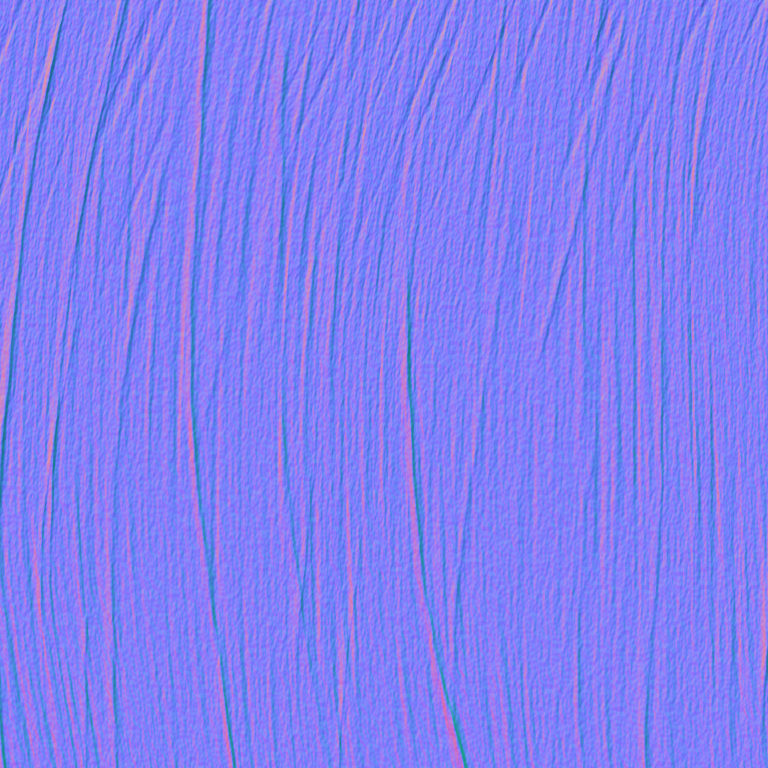
This texture map is drawn by a Shadertoy shader. Its source:

```glsl
const float BEND_CENTRE = 0.42;   // height at which the grain runs vertically
const float BEND = 0.14;          // how strongly the grain curves
const float SAMPLE_STEP = 0.0007; // half distance for slope sampling

float hash(float n) {
    return fract(sin(n * 127.1 + 3.7) * 43758.5);
}

vec2 randomGradient(vec2 cell) {
    vec3 q = fract(cell.xyx * vec3(0.1031, 0.1030, 0.0973));
    q += dot(q, q.yzx + 33.33);
    float angle = 6.2832 * fract((q.x + q.y) * q.z);
    return vec2(cos(angle), sin(angle));
}

float gradientNoise(vec2 p) {
    vec2 i = floor(p), f = p - i;
    vec2 w = f * f * f * (f * (f * 6.0 - 15.0) + 10.0);
    vec2 e = vec2(0.0, 1.0);
    float a = dot(randomGradient(i), f);
    float b = dot(randomGradient(i + e.yx), f - e.yx);
    float c = dot(randomGradient(i + e.xy), f - e.xy);
    float d = dot(randomGradient(i + e.yy), f - e.yy);
    return mix(mix(a, b, w.x), mix(c, d, w.x), w.y);
}

// Noise scaled so that its slope does not depend on its frequency
float fibres(vec2 p, vec2 frequency, float slope) {
    return gradientNoise(p * frequency) * slope / frequency.x;
}

// Sparse raised strands on a flat ground
float strands(vec2 p, vec2 frequency, float slope) {
    float n = gradientNoise(p * frequency);
    return smoothstep(0.15, 0.6, n) * slope / frequency.x;
}

// Bends the plane so that the grain becomes straight
vec2 straighten(vec2 p) {
    float y = p.y - BEND_CENTRE;
    float drift = 0.04 * gradientNoise(p * vec2(2.6, 1.6) + 7.3);
    return vec2(p.x - BEND * y * y - drift, p.y);
}

float bump(float d, float width) {
    float t = d / width;
    return exp(-t * t);
}

// Groove with one soft flank and a thin strand beside it
float groove(float d, float width, float softness, float depth) {
    float flank = d < 0.0 ? width * softness : width;
    return width * depth * (0.2 * bump(d - 3.6 * width, width) - bump(d, flank));
}

// Evenly spread grooves with random lean, length and depth
float grooves(vec2 p, int count, float seed, vec2 lean, vec2 reach, vec2 width, vec2 depth) {
    float h = 0.0;
    for (int i = 0; i < count; i++) {
        float id = seed + float(i) * 7.0;
        float y = p.y - BEND_CENTRE;
        float x = -0.03 + 1.06 * (float(i) + 0.15 + 0.7 * hash(id)) / float(count);
        x += mix(lean.x, lean.y, hash(id + 1.0)) * y;
        x += 0.004 * sin(p.y * 9.0 + id) + 0.0006 * sin(p.y * 47.0 + id * 2.0);
        float halfLength = mix(reach.x, reach.y, hash(id + 2.0));
        float along = abs(p.y - hash(id + 3.0)) / halfLength;
        float taper = 1.0 - smoothstep(0.6, 1.0, along);
        float vary = 0.75 + 0.25 * sin(p.y * 13.0 + id * 3.0);
        float w = mix(width.x, width.y, hash(id + 4.0)) * (0.6 + 0.4 * taper);
        float soft = mix(1.1, 2.8, hash(id + 5.0));
        h += groove(p.x - x, w, soft, taper * vary * mix(depth.x, depth.y, hash(id + 6.0)));
    }
    return h;
}

float surfaceHeight(vec2 p) {
    vec2 q = straighten(p);
    // Fine rough tooth and long fibres
    float h = fibres(q, vec2(215.0, 62.0), 0.17);
    h += fibres(q + 3.1, vec2(290.0, 170.0), 0.13);
    h += fibres(q + 5.7, vec2(125.0, 6.0), 0.17);
    h += strands(q, vec2(66.0, 2.2), 0.13);
    h -= strands(q + 9.4, vec2(74.0, 2.8), 0.11);
    // Steeper strands crossing the upper part
    vec2 slanted = vec2(q.x - 0.28 * p.y, p.y);
    h += smoothstep(0.5, 0.95, p.y) * strands(slanted + 2.6, vec2(58.0, 3.0), 0.15);
    // Long deep splits, then short thin ones
    h += grooves(q, 12, 11.0, vec2(-0.11, 0.11), vec2(0.5, 0.95),
                 vec2(0.0027, 0.0036), vec2(0.5, 1.9));
    h += grooves(q, 13, 233.0, vec2(-0.04, 0.2), vec2(0.14, 0.36),
                 vec2(0.0020, 0.0030), vec2(0.25, 0.75));
    return h;
}

vec2 surfaceSlope(vec2 p) {
    vec2 e = vec2(SAMPLE_STEP, 0.0);
    return vec2(surfaceHeight(p + e.xy) - surfaceHeight(p - e.xy),
                surfaceHeight(p + e.yx) - surfaceHeight(p - e.yx)) / (2.0 * SAMPLE_STEP);
}

// Red leans right, green leans down, blue fades on steep flanks
vec3 encodeSlope(vec2 slope) {
    vec2 n = slope * inversesqrt(1.0 + dot(slope, slope));
    return vec3(0.51 - 0.5 * n.x, 0.5 + 0.5 * n.y, 0.99 - 0.65 * dot(n, n));
}

void mainImage(out vec4 fragColor, in vec2 fragCoord) {
    vec2 p = fragCoord / iResolution.xy;
    fragColor = vec4(encodeSlope(surfaceSlope(p)), 1.0);
}
```
